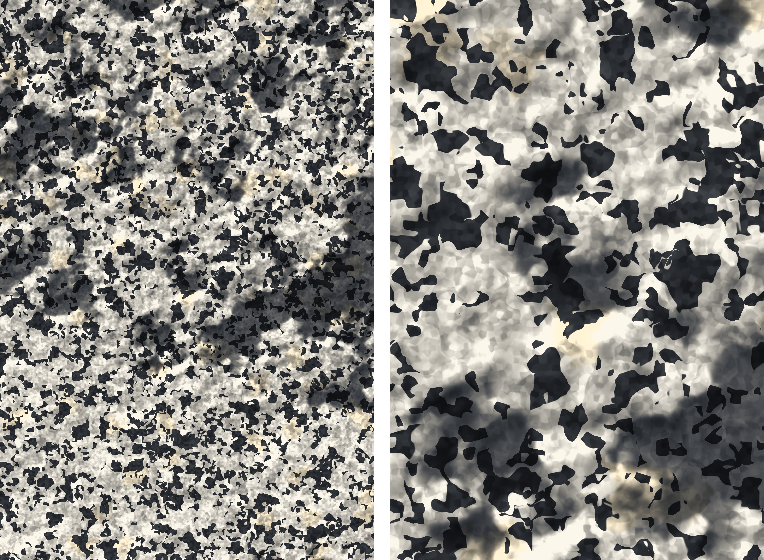
Left: the whole. Right: its middle third, enlarged.
This texture is drawn by a WebGL 2 fragment shader. Its source:

```glsl
#version 300 es
precision highp float;
// Rough granite in raking sunlight: pale feldspar flecked with black mica, split by a ledge.
// Soft Voronoi cells give the grains and, layered, the relief; its slope is lit from above
// and warped capsules form the broad shadows.

uniform vec2 u_resolution;
out vec4 fragColor;

vec2 hash2(vec2 c) {
  vec3 v = fract(c.xyx * vec3(0.1031, 0.1030, 0.0973));
  v += dot(v, v.yzx + 33.33);
  return fract((v.xx + v.yz) * v.zy);
}

// Blended Voronoi cells: x = coverage of cells chosen by share, y = random tint.
vec2 cells(vec2 q, float sharpness, float share) {
  vec2 home = floor(q), sum = vec2(0.0);
  float total = 0.0;
  for (int j = -1; j <= 1; j++) {
    for (int i = -1; i <= 1; i++) {
      vec2 cell = home + vec2(i, j);
      vec2 toSeed = cell + 0.1 + 0.8 * hash2(cell) - q;
      vec2 traits = hash2(cell + 157.0);
      float weight = exp(-sharpness * dot(toSeed, toSeed));
      sum += weight * vec2(step(traits.x, share), traits.y);
      total += weight;
    }
  }
  return sum / total;
}

// Layered cells, drawn out along a rising diagonal.
float relief(vec2 p) {
  vec2 q = mat2(0.85, -0.55, 0.45, 1.0) * p * 13.0 + 60.0;
  float height = 0.0, amplitude = 0.5;
  for (int octave = 0; octave < 4; octave++) {
    height += amplitude * cells(q, 9.0, 0.0).y;
    q = mat2(1.9, 0.7, -0.7, 1.9) * q + 17.0;
    amplitude *= 0.55;
  }
  return height;
}

float capsule(vec2 p, vec2 a, vec2 b, float radius) {
  vec2 pa = p - a, ba = b - a;
  return length(pa - ba * clamp(dot(pa, ba) / dot(ba, ba), 0.0, 1.0)) - radius;
}

void main() {
  vec2 p = gl_FragCoord.xy / u_resolution.y;
  float height = relief(p);
  float slope = height - relief(p + vec2(-0.004, 0.009));

  // The smoother, sunlit face below the ledge
  float ledge = 0.42 - 0.10 * smoothstep(0.05, 0.38, p.x) - 0.09 * p.x;
  float below = 1.0 - smoothstep(-0.005, 0.005, p.y - ledge + 0.07 * (height - 0.45));

  // Broad shadows, with ragged edges and small hollows
  float umbra = capsule(p, vec2(-0.02, 0.49), vec2(0.22, 0.45), 0.055);
  umbra = min(umbra, capsule(p, vec2(-0.02, 0.77), vec2(0.21, 0.76), 0.05));
  umbra = min(umbra, capsule(p, vec2(0.40, 0.36), vec2(0.70, 0.56), 0.065));
  umbra = min(umbra, capsule(p, vec2(0.34, 0.315), vec2(0.70, 0.27), 0.018));
  umbra = min(umbra, capsule(p, vec2(0.15, 1.01), vec2(0.65, 1.02), 0.02));
  umbra = min(umbra + 0.35 * (height - 0.45), 0.35 * (height - 0.34));
  float corner = capsule(p, vec2(0.52, -0.02), vec2(0.69, 0.05), 0.02) + 0.3 * (height - 0.45);
  float shadow = max((1.0 - smoothstep(-0.028, 0.028, umbra)) * (1.0 - below),
                     0.8 - 0.8 * smoothstep(-0.02, 0.02, corner));

  // Mineral grains with jagged outlines
  vec2 wobble = vec2(cells(p * 95.0, 10.0, 0.0).y, cells(p * 95.0 + 40.0, 10.0, 0.0).y) - 0.5;
  vec2 g = p + 0.013 * wobble;
  float cluster = cells(p * 17.0 + 9.0, 8.0, 0.0).y - 0.5;
  vec2 coarse = cells(g * 68.0, 26.0, 0.18);
  vec2 fine = cells(g * 125.0 + 30.0, 22.0, 0.15);
  float mica = max(smoothstep(0.30, 0.70, coarse.x + 0.35 * cluster),
                   smoothstep(0.35, 0.75, fine.x + 0.35 * cluster));
  float grit = cells(p * 260.0 + 80.0, 12.0, 0.0).y - 0.5;

  // Albedo, then sunlight
  float feldspar = 0.73 + 0.22 * (coarse.y - 0.5) + 0.20 * (fine.y - 0.5) + 0.22 * grit;
  float albedo = mix(feldspar, 0.10 + 0.10 * grit, 0.95 * mica);
  float sun = mix(0.98, 1.07, below) * (1.0 + mix(2.0, 0.8, below) * slope);
  float light = 0.035 + albedo * max(sun, 0.25) * mix(1.0, 0.36, shadow);
  light = clamp(light, 0.06, 0.97);

  // Cool darks, warm lights and a few faint ochre stains
  vec3 tone = mix(vec3(0.91, 0.99, 1.13), vec3(1.02, 1.0, 0.95), smoothstep(0.05, 0.55, light));
  float stain = cells(g * 31.0 + 70.0, 14.0, 0.12).x * (1.0 - mica);
  tone *= mix(vec3(1.0), vec3(1.03, 0.99, 0.91), stain);
  fragColor = vec4(light * tone, 1.0);
}
```
